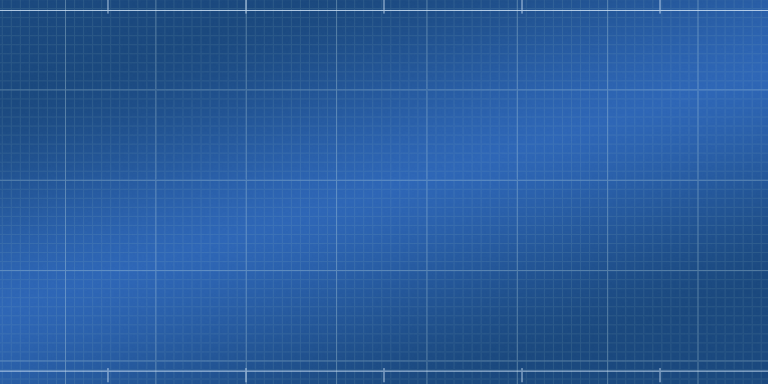
Write a WebGL 1 fragment shader that draws this pattern.

```glsl
precision highp float;

uniform vec2 u_resolution;

#define MAJOR_STEP 0.2353
#define MINOR_PER_MAJOR 10.0
#define GRID_ORIGIN vec2(0.1706, 1.0012)
#define LINE_WIDTH 0.0026
#define MINOR_ALPHA 0.13
#define MAJOR_ALPHA 0.27
#define FRAME_ALPHA 0.85
#define TICK_STEP 0.3594
#define SHEEN_SLOPE 0.31
#define SHEEN_REACH 0.53
#define SHEEN_SOFTNESS 0.6
#define GRAIN 0.006

const vec3 DEEP_BLUE = vec3(0.105, 0.285, 0.495);
const vec3 BRIGHT_BLUE = vec3(0.182, 0.402, 0.715);
const vec3 MINOR_INK = vec3(0.60, 0.76, 0.74);
const vec3 MAJOR_INK = vec3(0.80, 0.90, 0.93);
const vec3 FRAME_INK = vec3(0.80, 0.88, 0.96);

float hash(vec2 p) {
    return fract(sin(dot(p, vec2(127.1, 311.7))) * 43758.5453);
}

// Share of a pixel covered by a line whose centre is d away
float lineCoverage(float d, float pixel) {
    float reach = 0.5 * (LINE_WIDTH + pixel) - abs(d);
    return clamp(reach / pixel, 0.0, min(1.0, LINE_WIDTH / pixel));
}

// Signed distance to the nearest multiple of spacing
float repeatDistance(float x, float spacing) {
    return (fract(x / spacing + 0.5) - 0.5) * spacing;
}

float grid(vec2 p, float spacing, float pixel) {
    float across = lineCoverage(repeatDistance(p.x, spacing), pixel);
    float down = lineCoverage(repeatDistance(p.y, spacing), pixel);
    return max(across, down);
}

// Edge rule with ticks from 0.029 outside to 0.008 inside it
float ruler(float inward, float x, float pixel) {
    float rule = lineCoverage(inward, pixel);
    float span = 0.0185 - abs(inward + 0.0105);
    float tick = lineCoverage(repeatDistance(x, TICK_STEP), pixel);
    return max(rule, tick * clamp(span / pixel + 0.5, 0.0, 1.0));
}

void main() {
    float pixel = 1.0 / u_resolution.y;
    vec2 p = gl_FragCoord.xy * pixel;
    float centredX = p.x - 0.5 * u_resolution.x * pixel;

    // Diagonal sheen, brightest along a line through the centre
    float offset = p.y - 0.505 - SHEEN_SLOPE * centredX;
    float distanceToRidge = abs(offset) / sqrt(1.0 + SHEEN_SLOPE * SHEEN_SLOPE);
    float ramp = 1.0 - min(distanceToRidge / SHEEN_REACH, 1.0);
    float sheen = mix(ramp, smoothstep(0.0, 1.0, ramp), SHEEN_SOFTNESS);
    vec3 color = mix(DEEP_BLUE, BRIGHT_BLUE, sheen);

    // Fine and coarse grid
    vec2 gridPos = p - GRID_ORIGIN;
    float minor = grid(gridPos, MAJOR_STEP / MINOR_PER_MAJOR, pixel);
    float major = grid(gridPos, MAJOR_STEP, pixel);
    color = mix(color, MINOR_INK, minor * MINOR_ALPHA);
    color = mix(color, MAJOR_INK, major * MAJOR_ALPHA);

    // Rules along the top and bottom edges
    float frame = max(ruler(p.y - 0.0335, centredX, pixel),
                      ruler(0.9727 - p.y, centredX, pixel));
    color = mix(color, FRAME_INK, frame * FRAME_ALPHA);

    // Paper grain
    color += GRAIN * (hash(floor(p * 256.0)) - 0.5);
    gl_FragColor = vec4(color, 1.0);
}
```
